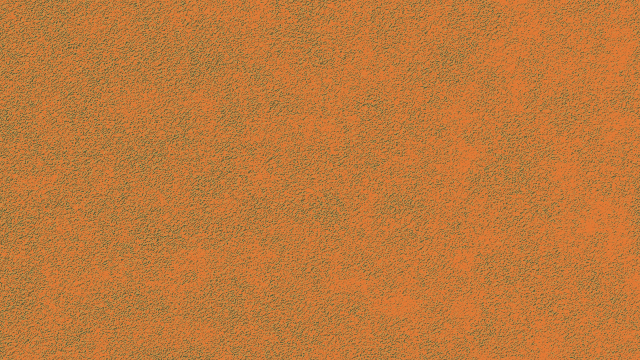
This texture is drawn by a Shadertoy shader. Its source:

```glsl
// Orange rough plaster with very fine slanted embossed grain in faint olive patches.

const vec3 ORANGE = vec3(0.90, 0.475, 0.205);
const vec3 SHADOW = vec3(0.28, 0.35, 0.23);
const vec3 HIGHLIGHT = vec3(0.72, 0.61, 0.33);

const float GRAIN_ANGLE = 0.6;
const vec2 GRAIN_FREQ = vec2(315.0, 550.0);   // along and across the strokes
const float EMBOSS_STEP = 0.00093;
const float CLOUD_FREQ = 14.0;
const int SAMPLES = 4;                        // per pixel side

float hash(vec2 cell) {
    vec3 q = fract(cell.xyx * vec3(0.1031, 0.1030, 0.0973));
    q += dot(q, q.yzx + 33.33);
    return fract((q.x + q.y) * q.z);
}

float valueNoise(vec2 p) {
    vec2 cell = floor(p);
    vec2 f = fract(p);
    f = f * f * (3.0 - 2.0 * f);
    float low = mix(hash(cell), hash(cell + vec2(1.0, 0.0)), f.x);
    float high = mix(hash(cell + vec2(0.0, 1.0)), hash(cell + vec2(1.0)), f.x);
    return mix(low, high, f.y);
}

// Layered noise in 0..1; gain sets the strength of the finer layers.
float cloud(vec2 p, float gain) {
    float sum = 0.0, total = 0.0, weight = 1.0;
    for (int i = 0; i < 4; i++) {
        sum += weight * valueNoise(p);
        total += weight;
        weight *= gain;
        p = mat2(0.8, 0.6, -0.6, 0.8) * p * 2.0 + 17.3;
    }
    return sum / total;
}

// Height of the grain, stretched along the given angle.
float grainHeight(vec2 p, float angle, vec2 freq) {
    vec2 along = vec2(cos(angle), sin(angle));
    vec2 q = vec2(dot(p, along), dot(p, vec2(-along.y, along.x))) * freq;
    return 0.75 * valueNoise(q + 400.0) + 0.35 * valueNoise(q.yx * 0.8 + 600.0);
}

// Slope towards a light at the upper left.
float emboss(vec2 p, float stepSize) {
    vec2 toLight = stepSize * vec2(-0.6, 0.8);
    return grainHeight(p - toLight, GRAIN_ANGLE, GRAIN_FREQ)
         - grainHeight(p + toLight, GRAIN_ANGLE, GRAIN_FREQ);
}

// Small bends that keep the strokes irregular.
vec2 bend(vec2 p, float freq, float amount) {
    return amount * vec2(valueNoise(p * freq + 40.0), valueNoise(p * freq + 290.0));
}

// Grain strength: small cloudy patches, thinning out to the right.
float grainDensity(vec2 p, float across) {
    float patches = 2.4 * (cloud(p * CLOUD_FREQ + 5.0, 0.75) - 0.5);
    return max(1.8 + patches + 0.65 * (0.5 - across), 0.15);
}

vec3 grainColor(float relief) {
    float cover = smoothstep(0.08, 0.65, abs(relief));
    vec3 tint = mix(SHADOW, HIGHLIGHT, smoothstep(-0.06, 0.06, relief));
    return mix(ORANGE, tint, cover);
}

void mainImage(out vec4 fragColor, in vec2 fragCoord) {
    vec2 p = fragCoord / iResolution.y;
    float density = grainDensity(p, fragCoord.x / iResolution.x);
    vec2 shift = bend(p, 190.0, 0.0036);

    // Average the grain over the pixel.
    vec3 color = vec3(0.0);
    for (int y = 0; y < SAMPLES; y++) {
        for (int x = 0; x < SAMPLES; x++) {
            vec2 offset = (vec2(x, y) + 0.5) / float(SAMPLES) - 0.5;
            vec2 samplePoint = p + shift + offset / iResolution.y;
            color += grainColor(emboss(samplePoint, EMBOSS_STEP) * density);
        }
    }
    fragColor = vec4(color / float(SAMPLES * SAMPLES), 1.0);
}
```
